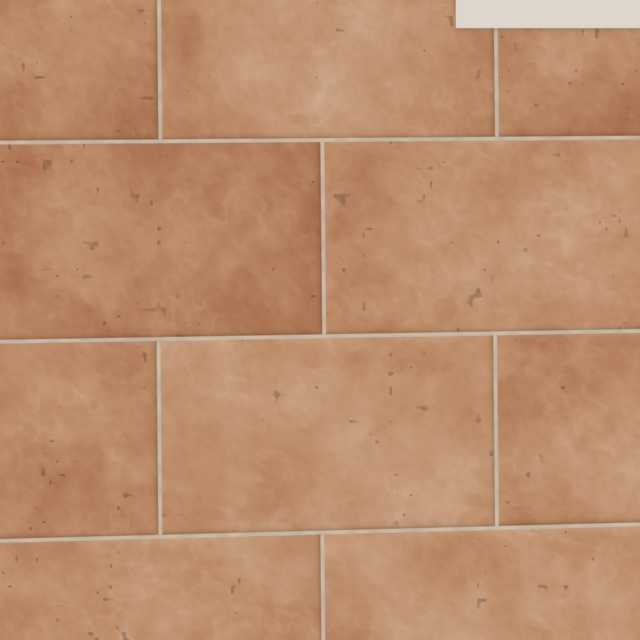
A Shadertoy shader for this texture:

```glsl
// Terracotta wall tiles in a running bond, with pale grout, mottled wear and a white panel corner.

const vec3 CLAY_DARK  = vec3(0.64, 0.41, 0.28);
const vec3 CLAY_MID   = vec3(0.74, 0.55, 0.41);
const vec3 CLAY_LIGHT = vec3(0.81, 0.67, 0.56);
const vec3 GROUT      = vec3(0.78, 0.71, 0.63);
const vec3 PANEL      = vec3(0.87, 0.84, 0.80);

const float TILE_WIDTH = 0.526;
const float GROUT_HALF = 0.0031;

float hash(vec2 p) {
    vec3 q = fract(p.xyx * 0.1031);
    q += dot(q, q.yzx + 33.33);
    return fract((q.x + q.y) * q.z);
}

float noise(vec2 p) {
    vec2 cell = floor(p), f = fract(p);
    f = f * f * (3.0 - 2.0 * f);
    return mix(mix(hash(cell), hash(cell + vec2(1, 0)), f.x),
               mix(hash(cell + vec2(0, 1)), hash(cell + vec2(1, 1)), f.x), f.y);
}

float fbm(vec2 p) {
    float sum = 0.0, amp = 0.5;
    for (int i = 0; i < 5; i++) {
        sum += amp * noise(p);
        p = mat2(1.6, 1.2, -1.2, 1.6) * p + 17.3;
        amp *= 0.5;
    }
    return sum;
}

// Thin wandering streaks where the noise crosses its middle value
float veins(vec2 p) {
    vec2 warp = vec2(fbm(p * 0.6), fbm(p * 0.6 + 41.0)) * 3.0;
    float n = noise(p + warp) * 0.65 + noise(p * 2.1 - warp) * 0.35;
    return 1.0 - smoothstep(0.0, 0.12, abs(n - 0.5));
}

// Overall lightness of one tile, by column and row
float tileTone(vec2 id) {
    float wave = cos(1.7 * id.x - 0.3 + 0.45 * abs(id.y));
    return 0.42 + 0.12 * wave + 0.03 * id.y + 0.04 * (hash(id + 50.0) - 0.5);
}

vec3 clay(float tone) {
    vec3 lower = mix(CLAY_DARK, CLAY_MID, clamp(tone * 2.0, 0.0, 1.0));
    return mix(lower, CLAY_LIGHT, clamp(tone * 2.0 - 1.0, 0.0, 1.0));
}

// Mottled surface; edgeDist is the distance to the nearest joint
vec3 tileColor(vec2 p, vec2 id, float edgeDist) {
    vec2 q = p + (id + 8.0) * 3.7;
    float base = tileTone(id);
    float clouds = fbm(q * 7.0) - 0.48;
    float mottle = fbm(q * 26.0 + 2.0 * clouds) - 0.48;
    float grain = fbm(mat2(0.8, 0.6, -0.6, 0.8) * q * vec2(75.0, 110.0)) - 0.48;
    float patches = smoothstep(0.35, 0.65, fbm(q * 11.0 + 9.0));

    // Lighter centre and burnt, blotchy border
    float centre = smoothstep(0.0, 0.13, edgeDist + 0.1 * clouds);
    float tone = base + 0.16 * (centre - 0.45);
    tone += 0.55 * clouds + 0.38 * mottle + 0.22 * grain;

    // Pale scratches and worn rims
    tone += 0.10 * veins(q * 22.0) * patches;
    tone += 0.28 * exp(-edgeDist / 0.012) * patches * smoothstep(0.25, 0.6, base);

    // Sparse dark pits
    float pit = smoothstep(0.86, 0.95, noise(q * 95.0)) * smoothstep(0.6, 0.8, noise(q * 23.0));
    return clay(tone) * (1.0 - 0.18 * pit);
}

float boxDistance(vec2 p, vec2 centre, vec2 halfSize) {
    vec2 d = abs(p - centre) - halfSize;
    return length(max(d, 0.0)) + min(max(d.x, d.y), 0.0);
}

void mainImage(out vec4 fragColor, in vec2 fragCoord) {
    vec2 p = fragCoord / iResolution.y;
    float soft = max(1.0 / iResolution.y, 0.0013);

    // Courses counted downward, converging slightly to the right
    float courseHeight = 0.3112 - 0.0091 * p.x;
    float course = (1.0 - p.y - 0.2227 + 0.0078 * p.x) / courseHeight;
    float row = floor(course);
    float shift = mod(row, 2.0) < 0.5 ? 0.505 : 0.249;
    float column = (p.x - shift - 0.003 * (fract(course) - 0.5)) / TILE_WIDTH;
    vec2 id = vec2(floor(column), row);

    // Distances to the near and far joints
    vec2 size = vec2(TILE_WIDTH, courseHeight);
    vec2 local = fract(vec2(column, course));
    vec2 nearEdge = local * size, farEdge = (1.0 - local) * size;
    float shadeDist = min(farEdge.x, farEdge.y);
    float edgeDist = min(min(nearEdge.x, nearEdge.y), shadeDist);

    // Tile with a shaded lower and right edge
    vec3 color = tileColor(p, id, edgeDist);
    color *= 1.0 - 0.24 * exp(-max(shadeDist - GROUT_HALF, 0.0) / 0.004);

    // Grout
    vec3 grout = GROUT * (0.96 + 0.08 * noise(p * 60.0));
    color = mix(grout, color, smoothstep(GROUT_HALF - soft, GROUT_HALF + soft, edgeDist));

    // Panel at the upper right with a faint contact shadow
    float panel = boxDistance(p, vec2(0.962, 1.056), vec2(0.25, 0.1));
    color *= 1.0 - 0.15 * exp(-max(panel, 0.0) / 0.004);
    color = mix(PANEL, color, smoothstep(-soft, soft, panel));

    fragColor = vec4(color, 1.0);
}
```
